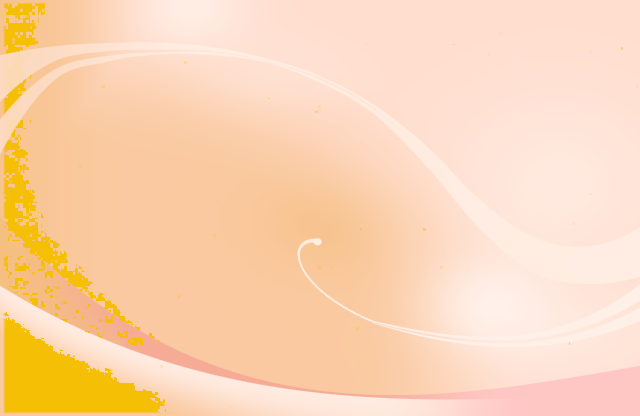
Reproduce this background procedurally as a Shadertoy shader.

```glsl
// Peach and gold abstract background: soft glows behind flowing pale ribbons.
// Ribbons are filled between pairs of smooth height curves, the curl is a
// tapered Bezier stroke, and the grainy gold is thresholded cell noise.

const vec2 CANVAS = vec2(7.68, 4.98);   // working units, y pointing down
const float KNOT_STEP = 0.64;

const vec3 PEACH = vec3(0.98, 0.79, 0.63);
const vec3 TAN   = vec3(0.96, 0.75, 0.51);
const vec3 BLUSH = vec3(1.00, 0.87, 0.81);
const vec3 CREAM = vec3(1.00, 0.92, 0.88);
const vec3 GOLD  = vec3(0.96, 0.75, 0.02);
const vec3 ROSE  = vec3(0.96, 0.67, 0.59);
const vec3 PINK  = vec3(1.00, 0.78, 0.77);

float hash(vec2 cell) {
    vec3 q = fract(vec3(cell.xyx) * 0.1031);
    q += dot(q, q.yzx + 33.33);
    return fract((q.x + q.y) * q.z);
}

// Blocky grain from two sizes of cell
float grain(vec2 p) {
    return 0.6 * hash(floor(p / 0.09)) + 0.4 * hash(floor(p / 0.035) + 71.0);
}

float glow(vec2 p, vec2 centre, vec2 radius) {
    vec2 d = (p - centre) / radius;
    return exp(-dot(d, d));
}

// Smooth curve through evenly spaced heights
float spline(float k[13], float x) {
    float s = clamp(x / KNOT_STEP, 0.0, 12.0);
    int i = min(int(s), 11);
    float t = s - float(i);
    float b = k[i], c = k[i + 1];
    float a = i > 0 ? k[i - 1] : 3.0 * k[0] - 3.0 * k[1] + k[2];
    float d = i < 11 ? k[i + 2] : 3.0 * k[12] - 3.0 * k[11] + k[10];
    return b + 0.5 * t * (c - a + t * (2.0 * a - 5.0 * b + 4.0 * c - d
             + t * (3.0 * (b - c) + d - a)));
}

// Cubic Bernstein height curve, t from 0 to 1
float arc(vec4 h, float t) {
    float u = 1.0 - t;
    return dot(h, vec4(u * u * u, 3.0 * u * u * t, 3.0 * u * t * t, t * t * t));
}

float inside(float d) {
    return clamp(0.5 + d / max(fwidth(d), 1e-5), 0.0, 1.0);
}

float band(float y, float top, float bottom) {
    return max(inside(y - top) + inside(bottom - y) - 1.0, 0.0);
}

// Distance to the curl, with a rounded head and thin tail
float curl(vec2 p) {
    float nearest = 1e3;
    vec2 last = vec2(3.81, 2.89);
    for (int i = 1; i <= 32; i++) {
        float t = float(i) / 32.0;
        vec2 next = vec2(arc(vec4(3.81, 3.40, 3.50, 4.50), t),
                         arc(vec4(2.88, 2.85, 3.45, 3.86), t));
        vec2 e = next - last;
        float h = clamp(dot(p - last, e) / dot(e, e), 0.0, 1.0);
        float width = mix(0.022, 0.011, smoothstep(0.0, 0.5, t));
        nearest = min(nearest, length(p - last - e * h) - width);
        last = next;
    }
    return min(nearest, length((p - vec2(3.81, 2.895)) / vec2(1.2, 1.0)) - 0.042);
}

vec3 backdrop(vec2 p) {
    float r = length((p - vec2(1.0, 4.2)) / vec2(4.5, 3.4));
    float warm = max(1.0 - smoothstep(0.72, 1.22, r), 1.0 - smoothstep(0.6, 2.0, p.x));
    vec3 warmTone = mix(PEACH, TAN, 0.65 * glow(p, vec2(4.1, 2.65), vec2(1.0, 0.6)));
    warmTone = mix(warmTone, TAN, 0.5 * (1.0 - smoothstep(0.0, 1.5, p.x)));
    vec3 pale = mix(BLUSH, CREAM, 0.85 * glow(p, vec2(6.7, 2.2), vec2(1.3, 1.1)));
    pale = mix(pale, CREAM, 0.7 * glow(p, vec2(6.9, 4.0), vec2(1.2, 0.6)));
    vec3 c = mix(pale, warmTone, warm);
    c = mix(c, vec3(1.0, 0.95, 0.93), 0.9 * glow(p, vec2(5.9, 3.68), vec2(0.75, 0.6)));
    c = mix(c, vec3(1.0, 0.94, 0.91), 0.85 * glow(p, vec2(2.3, 0.1), vec2(0.65, 0.5)));
    return mix(c, CREAM, 0.4 * glow(p, vec2(3.2, 0.9), vec2(0.9, 0.45)));
}

void mainImage(out vec4 fragColor, in vec2 fragCoord) {
    vec2 uv = fragCoord / iResolution.xy;
    vec2 p = vec2(uv.x, 1.0 - uv.y) * CANVAS;
    vec3 col = backdrop(p);
    float noise = grain(p);
    float frame = smoothstep(0.03, 0.07, p.x) * smoothstep(0.02, 0.06, min(p.y, CANVAS.y - p.y));

    // Lower field and rose crescent
    float roseTop = arc(vec4(2.60, 5.323, 4.822, 4.38), uv.x);
    float roseEnd = arc(vec4(3.42, 5.002, 4.836, 4.70), uv.x);
    float below = p.y - roseEnd;
    vec3 field = mix(CREAM, mix(PEACH, BLUSH, smoothstep(2.0, 5.0, p.x)), smoothstep(0.0, 0.65, below));
    field = mix(field, PINK, smoothstep(4.6, 6.4, p.x));
    col = mix(col, field, inside(p.y - max(roseTop, roseEnd - 0.01)));
    vec3 rose = mix(mix(TAN, ROSE, smoothstep(0.0, 1.6, p.x)), PINK, smoothstep(4.0, 6.2, p.x));
    float roseMask = band(p.y, roseTop, max(roseEnd, roseTop));
    col = mix(col, mix(rose, TAN, 0.4 * smoothstep(roseTop, roseEnd, p.y) * step(p.x, 1.5)), roseMask);

    // Grainy gold along the left side and in the lower corner
    float bend = p.y - 1.8;
    float rim = 0.34 + bend * bend * (bend > 0.0 ? 0.312 : 0.09);
    float density = 0.68 * smoothstep(-0.06, 0.18, rim - p.x) * inside(roseEnd - p.y);
    density *= mix(1.0, 0.45, roseMask) * (1.0 - smoothstep(4.0, 4.3, p.y));
    float corner = p.y - 3.62 - 1.26 * pow(p.x / 2.35, 0.7);
    density = max(density, 1.1 * smoothstep(-0.06, 0.16, corner) * (1.0 - smoothstep(1.5, 2.45, p.x)));
    col = mix(col, GOLD, frame * smoothstep(-0.03, 0.03, density - noise));

    // Broad upper ribbon, split by a tapering gap
    float top = spline(float[13](0.66, 0.555, 0.515, 0.51, 0.565, 0.70, 0.91, 1.25, 1.75, 2.39, 2.84, 2.95, 2.72), p.x);
    float bottom = spline(float[13](1.85, 0.97, 0.74, 0.65, 0.66, 0.75, 0.99, 1.36, 1.99, 2.74, 3.26, 3.40, 3.31), p.x);
    float gapTop = spline(float[13](1.22, 0.74, 0.615, 0.595, 0.615, 0.73, 0.935, 1.29, 1.85, 2.5, 3.0, 3.1, 3.0), p.x);
    float gapEnd = spline(float[13](1.43, 0.84, 0.67, 0.625, 0.625, 0.736, 0.95, 1.30, 1.85, 2.5, 3.0, 3.1, 3.0), p.x);
    float ribbon = max(band(p.y, top, bottom) - band(p.y, gapTop, gapEnd), 0.0);
    vec3 silk = mix(vec3(0.99, 0.86, 0.77), vec3(1.0, 0.93, 0.89), smoothstep(0.2, 2.4, p.x));
    col = mix(col, silk, 0.92 * ribbon);

    // Curl opening into two thin strands
    float t = (p.x - 4.48) / 3.2;
    float strands = max(band(p.y, arc(vec4(3.84, 4.083, 4.237, 3.40), t), arc(vec4(3.86, 4.126, 4.249, 3.60), t)),
                        band(p.y, arc(vec4(3.86, 4.16, 4.28, 3.68), t), arc(vec4(3.87, 4.213, 4.293, 3.84), t)));
    strands = max(strands * step(0.0, t), inside(-curl(p)));
    col = mix(col, vec3(1.0, 0.945, 0.91), 0.92 * strands);

    fragColor = vec4(col, 1.0);
}
```
